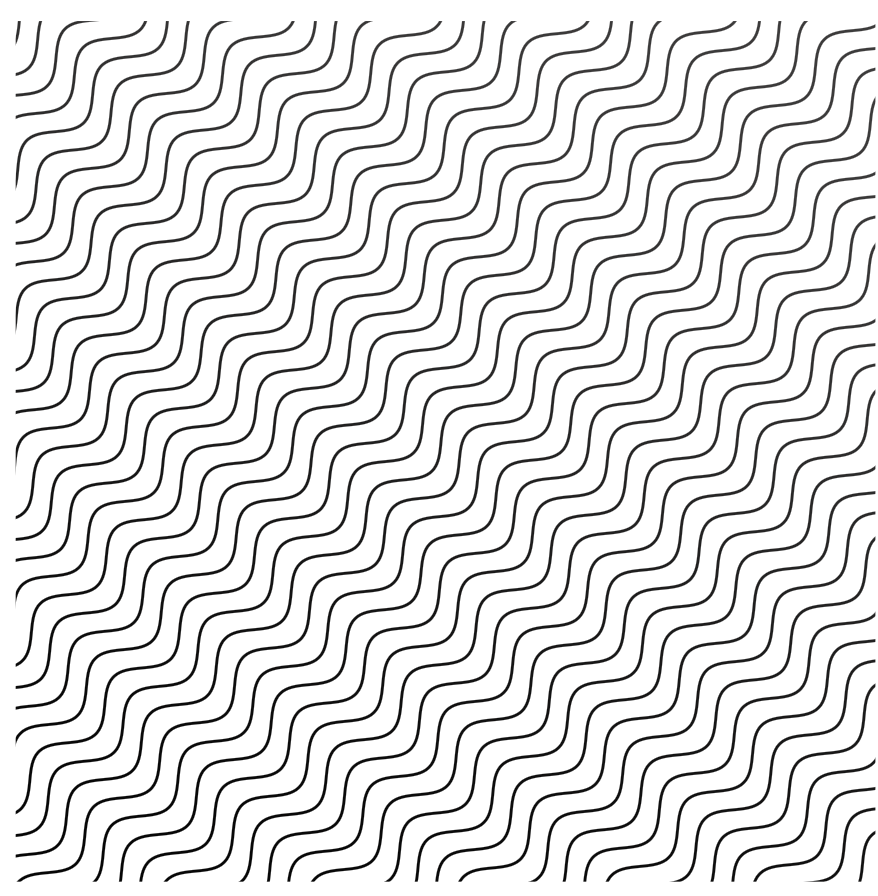
This pattern is drawn by a Shadertoy shader. Its source:

```glsl
// Parallel diagonal sine waves in thin dark ink on a white sheet with a narrow margin.

const float TAU = 6.2831853;

// Lengths are fractions of the canvas height
const float WAVELENGTH = 0.1182;
const float SPACING = 0.02893;
const float AMPLITUDE = 0.0155;
const float LINE_WIDTH = 0.0032;
const vec2 WAVE_ORIGIN = vec2(0.3685, 0.5462);
const vec2 FRAME_MIN = vec2(0.0175, 0.0160);
const vec2 FRAME_MAX = vec2(0.9770, 0.9765);

const vec3 PAPER = vec3(1.0);
const vec3 INK_DARK = vec3(0.025);
const vec3 INK_FADED = vec3(0.235, 0.23, 0.23);

// Axes along and across the rising diagonal
vec2 toDiagonal(vec2 p) {
    return vec2(p.x + p.y, p.y - p.x) * sqrt(0.5);
}

// Distance to the nearest of a stack of equally spaced sine waves
float waveDistance(vec2 q, float wavelength, float amplitude, float spacing) {
    float k = TAU / wavelength;
    float offset = q.y + amplitude * sin(k * q.x);
    float slope = amplitude * k * cos(k * q.x);
    offset -= spacing * round(offset / spacing);
    return abs(offset) / sqrt(1.0 + slope * slope);
}

// Signed distance to an axis-aligned rectangle, negative inside
float boxDistance(vec2 p, vec2 lo, vec2 hi) {
    vec2 d = max(lo - p, p - hi);
    return max(d.x, d.y);
}

// Antialiased coverage of the region where d is negative
float coverage(float d, float pixel) {
    return clamp(0.5 - d / pixel, 0.0, 1.0);
}

// Ink fades towards the upper right
vec3 inkColor(vec2 p) {
    float fade = dot(p, vec2(0.3, 0.7));
    return mix(INK_DARK, INK_FADED, smoothstep(0.05, 0.95, fade));
}

void mainImage(out vec4 fragColor, in vec2 fragCoord) {
    float pixel = 1.0 / iResolution.y;
    vec2 p = fragCoord * pixel;

    // Wave lines
    vec2 q = toDiagonal(p - WAVE_ORIGIN);
    float d = waveDistance(q, WAVELENGTH, AMPLITUDE, SPACING);
    float ink = coverage(d - 0.5 * LINE_WIDTH, 1.15 * pixel);

    // Trim to the margin
    ink *= coverage(boxDistance(p, FRAME_MIN, FRAME_MAX), pixel);

    fragColor = vec4(mix(PAPER, inkColor(p), ink), 1.0);
}
```
